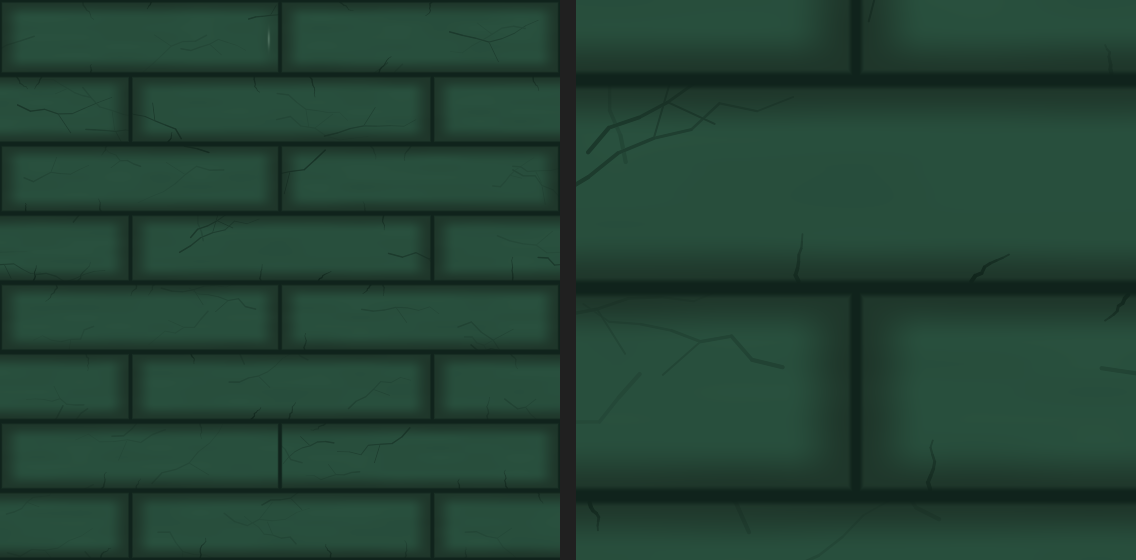
Left, the full canvas; right, a detail of the centre.
Give the GLSL for this texture, as a WebGL 1 fragment shader.

```glsl
precision highp float;

uniform vec2 u_resolution;

float hash(vec2 p) {
  return fract(sin(dot(p, vec2(127.1, 311.7))) * 43758.55);
}

float valueNoise(vec2 p) {
  vec2 cell = floor(p);
  vec2 f = fract(p);
  f = f * f * (3.0 - 2.0 * f);
  float low = mix(hash(cell), hash(cell + vec2(1.0, 0.0)), f.x);
  float high = mix(hash(cell + vec2(0.0, 1.0)), hash(cell + 1.0), f.x);
  return mix(low, high, f.y);
}

float segmentDistance(vec2 p, vec2 a, vec2 b) {
  vec2 ab = b - a;
  return length(p - a - ab * clamp(dot(p - a, ab) / dot(ab, ab), 0.0, 1.0));
}

vec2 heading(float angle) {
  return vec2(cos(angle), sin(angle));
}

// Darkness of one wandering crack; short ones start at the top or bottom edge
float crack(vec2 p, vec2 halfSize, vec2 seed, bool isShort, float pixel) {
  float side = hash(seed + 0.1) < 0.6 ? 1.0 : -1.0;
  vec2 start = (vec2(hash(seed + 0.2), hash(seed + 0.3)) - 0.5) * 1.7 * halfSize;
  float angle = (hash(seed + 0.4) - 0.5) * 1.3 + (side > 0.0 ? 0.0 : 3.1416);
  float stride = mix(0.012, 0.026, hash(seed + 0.5));
  float strength = mix(0.16, 0.62, pow(hash(seed + 0.6), 2.5));
  if (isShort) {
    start.y = side * (halfSize.y - 0.004);
    angle = -side * 1.57 + (hash(seed + 0.4) - 0.5) * 1.1;
    stride = mix(0.002, 0.006, hash(seed + 0.5));
    strength = mix(0.3, 0.85, hash(seed + 0.6));
  }

  float darkness = 0.0;
  for (int i = 0; i < 7; i++) {
    float k = float(i);
    float turn = hash(seed + vec2(k, 7.3)) - 0.5;
    vec2 end = start + stride * heading(angle + turn * 1.5);
    float d = segmentDistance(p, start, end);
    if (i == 3 && !isShort) {
      vec2 branch = start + 1.6 * stride * heading(angle - sign(turn) * 0.9);
      d = min(d, segmentDistance(p, start, branch) + 0.0003);
    }
    float width = mix(0.0012, 0.0005, k / 6.0);
    float line = 1.0 - smoothstep(width - 0.5 * pixel, width + 0.7 * pixel, d);
    darkness = max(darkness, line * mix(1.0, 0.55, k / 6.0));
    angle += turn * 0.5;
    start = end;
  }
  return darkness * strength;
}

void main() {
  vec2 uv = gl_FragCoord.xy / u_resolution;
  float pixel = 1.0 / min(u_resolution.x, u_resolution.y);

  // Eight courses, the top one slightly taller
  float row = min(floor(uv.y / 0.1238), 7.0);
  float rowTop = row > 6.5 ? 1.0 : (row + 1.0) * 0.1238;
  vec2 center = vec2(0.0, 0.5 * (row * 0.1238 + rowTop));
  vec2 halfSize = vec2(0.25, rowTop - center.y);

  // Alternate courses: two equal bricks, or a wide one and one wrapping round
  vec2 pos = uv;
  float column = floor(uv.x * 2.0);
  center.x = 0.25 + 0.5 * column;
  if (mod(row, 2.0) < 0.5) {
    column = step(0.2695, abs(uv.x - 0.5025));
    center.x = 0.5025 + 0.5 * column;
    halfSize.x = mix(0.2695, 0.2305, column);
    pos.x += column * step(uv.x, 0.5);
  }
  vec2 local = pos - center;
  vec2 edge = halfSize - abs(local);

  // Soft shading towards the joints; a few brick ends stay flat
  float sideShade = 1.0 - smoothstep(0.002, 0.042, edge.x);
  if (row == 1.0 && abs(uv.x - 0.5) < 0.1) sideShade = 0.0;
  if (row == 7.0 && abs(uv.x - 0.45) < 0.05) sideShade *= 0.45;
  float face = smoothstep(0.003, 0.033, edge.y) * (1.0 - sideShade);
  vec3 color = mix(vec3(0.120, 0.212, 0.165), vec3(0.157, 0.308, 0.238), face);
  color *= 0.98 + 0.04 * valueNoise(uv * vec2(14.0, 60.0));

  // Long faint cracks, then short dark ones
  float wear = 0.0;
  for (int i = 0; i < 7; i++) {
    vec2 seed = vec2(row * 2.0 + column + 3.0, float(i) * 5.7 + 1.0);
    wear = max(wear, crack(local, halfSize, seed, i > 3, pixel));
  }
  color = mix(color, vec3(0.055, 0.135, 0.100), wear);

  // Small pale chip
  vec2 chip = (uv - vec2(0.480, 0.930)) / vec2(0.0028, 0.020);
  color = mix(color, vec3(0.42, 0.55, 0.48), 0.6 * exp(-2.0 * dot(chip, chip)));

  // Joints
  float across = 1.0 - smoothstep(0.0022, 0.0068, edge.y);
  float upright = 1.0 - smoothstep(0.0016, 0.0054, edge.x);
  color = mix(color, vec3(0.062, 0.138, 0.108), max(across, upright));

  gl_FragColor = vec4(color, 1.0);
}
```
